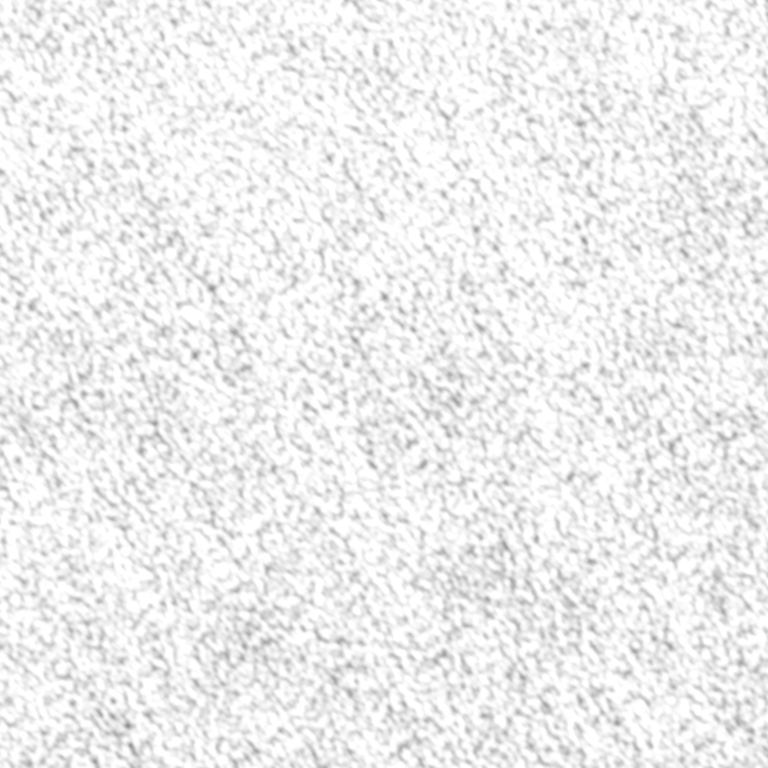
Give the GLSL for this texture, as a Shadertoy shader.

```glsl
// Draws white paper covered with fine, soft grey grain that leans along steep diagonal streaks.

const vec3 PAPER = vec3(1.0);
const vec3 INK = vec3(0.0);

const float STREAK_ANGLE = -1.03;                 // radians, falling to the right
const vec2 COARSE_GRAIN = vec2(62.0, 96.0);       // cells per canvas: along, across
const vec2 FINE_GRAIN = vec2(98.0, 132.0);
const vec2 STREAKS = vec2(10.0, 30.0);
const vec2 CLOUDS = vec2(4.0, 5.0);

const float COARSE_WEIGHT = 0.72;
const float FINE_WEIGHT = 0.56;
const float STREAK_WEIGHT = 0.30;
const float CLOUD_WEIGHT = 0.13;

const float NOISE_DEVIATION = 0.215;              // brings the noise to unit spread
const float TOP_FADE = 0.55;                      // grain thins out upwards
const float RIGHT_GAIN = 0.12;
const float COVERAGE = 1.02;                      // larger leaves less bare paper
const float STRENGTH = 0.0473;
const float DARK_TAIL = 1.4;                      // larger gives rarer, darker specks
const float MAX_DARKNESS = 0.62;

const float TAU = 6.28319;

// Integer hash of a lattice cell, from 0 to 1
float hash(ivec2 cell, int seed) {
    uvec3 v = uvec3(uint(cell.x), uint(cell.y), uint(seed));
    v = v * 1664525u + 1013904223u;
    v.x += v.y * v.z;
    v.y += v.z * v.x;
    v.z += v.x * v.y;
    v ^= v >> 16u;
    v.x += v.y * v.z;
    v.y += v.z * v.x;
    return float((v.x ^ v.y) >> 8u) / 16777216.0;
}

// Slope of a random unit gradient at one lattice corner
float cornerSlope(ivec2 cell, vec2 offset, int seed) {
    float angle = TAU * hash(cell, seed);
    return dot(vec2(cos(angle), sin(angle)), offset);
}

// Gradient noise with roughly unit deviation
float grainNoise(vec2 p, int seed) {
    vec2 base = floor(p);
    vec2 f = p - base;
    ivec2 cell = ivec2(base);
    vec2 blend = f * f * f * (f * (f * 6.0 - 15.0) + 10.0);
    float low = mix(cornerSlope(cell, f, seed),
                    cornerSlope(cell + ivec2(1, 0), f - vec2(1.0, 0.0), seed), blend.x);
    float high = mix(cornerSlope(cell + ivec2(0, 1), f - vec2(0.0, 1.0), seed),
                     cornerSlope(cell + ivec2(1, 1), f - vec2(1.0, 1.0), seed), blend.x);
    return mix(low, high, blend.y) / NOISE_DEVIATION;
}

// Coordinates along and across a direction
vec2 alignTo(vec2 p, float angle) {
    vec2 along = vec2(cos(angle), sin(angle));
    return vec2(dot(p, along), dot(p, vec2(-along.y, along.x)));
}

void mainImage(out vec4 fragColor, in vec2 fragCoord) {
    vec2 uv = fragCoord / iResolution.y;

    // Each layer is turned slightly so the lattices never line up
    float grain = COARSE_WEIGHT * grainNoise(alignTo(uv, STREAK_ANGLE) * COARSE_GRAIN, 1)
                + FINE_WEIGHT * grainNoise(alignTo(uv, STREAK_ANGLE + 0.3) * FINE_GRAIN, 2)
                + STREAK_WEIGHT * grainNoise(alignTo(uv, STREAK_ANGLE + 0.08) * STREAKS, 3)
                + CLOUD_WEIGHT * grainNoise(alignTo(uv, STREAK_ANGLE + 0.5) * CLOUDS, 4);

    // Slow drift of density over the sheet
    grain += TOP_FADE * (0.5 - uv.y) + RIGHT_GAIN * (uv.x - 0.5);

    // Skewed tone curve: clipped white paper, few dark specks
    float darkness = STRENGTH * pow(max(grain + COVERAGE, 0.0), DARK_TAIL);
    fragColor = vec4(mix(PAPER, INK, min(darkness, MAX_DARKNESS)), 1.0);
}
```
